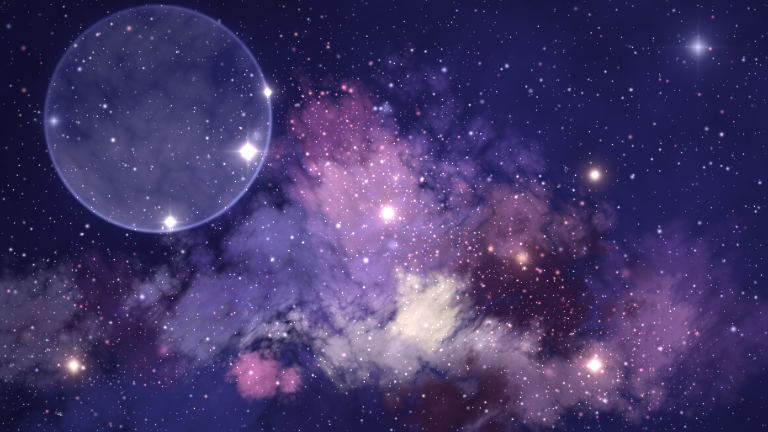
Give the GLSL for this background, as a Shadertoy shader.

```glsl
// Deep violet night sky: a translucent moon, billowing nebula clouds and scattered stars.

const vec2 MOON_CENTRE = vec2(0.366, 0.725);
const float MOON_RADIUS = 0.264;
const vec3 CREAM = vec3(1.0, 0.93, 0.76);
const vec3 AMBER = vec3(1.0, 0.66, 0.42);
const vec3 ROSE = vec3(0.90, 0.42, 0.62);
const vec3 ICE = vec3(0.66, 0.74, 0.92);

vec2 hash2(vec2 c) {
    return fract(sin(vec2(dot(c, vec2(127.1, 311.7)), dot(c, vec2(269.5, 183.3)))) * 43758.5);
}

// Squared distance to the nearest cell point
float cellular(vec2 p) {
    vec2 cell = floor(p), f = fract(p);
    float nearest = 2.0;
    for (int y = -1; y <= 1; y++)
        for (int x = -1; x <= 1; x++) {
            vec2 o = vec2(x, y);
            vec2 d = o + hash2(cell + o) - f;
            nearest = min(nearest, dot(d, d));
        }
    return nearest;
}

// Layered sines bend the domain
vec2 sway(vec2 p) {
    return p + 0.028 * sin(p.yx * vec2(9.0, 11.0) + vec2(1.0, 4.0))
             + 0.009 * sin(p.yx * vec2(29.0, 25.0) + vec2(2.0, 0.5))
             + 0.003 * sin(p.yx * vec2(71.0, 83.0) + vec2(0.3, 5.0));
}

// Puffy layered cells, centred on zero
float billow(vec2 p) {
    float sum = 0.0, amp = 0.5;
    for (int i = 0; i < 5; i++) {
        sum += amp * (0.24 - cellular(p));
        p = mat2(1.6, 1.2, -1.2, 1.6) * p + 3.7;
        amp *= 0.62;
    }
    return sum;
}

// Blends one ragged elliptical cloud over the colour
vec3 cloud(vec3 base, vec2 p, vec2 centre, vec2 radius, float puff, vec3 tint, float opacity) {
    float body = 1.0 - length((p - centre) / radius) + 2.4 * puff;
    return mix(base, tint * (1.0 + 0.8 * puff), opacity * smoothstep(-0.35, 0.65, body));
}

// One star in some cells of a grid
vec3 scatter(vec2 p, float scale, float chance, float radius, float warmth) {
    vec2 cell = floor(p * scale);
    vec2 pick = hash2(cell + scale), kind = hash2(cell + 71.3);
    vec2 d = (fract(p * scale) - 0.2 - 0.6 * hash2(cell + 19.7)) / scale;
    float size = max(radius * (0.6 + 0.6 * pick.y), 0.6 / iResolution.y);
    vec3 warm = mix(ROSE, AMBER, kind.y);
    vec3 tint = mix(mix(ICE, CREAM, kind.y), warm, step(kind.x, warmth));
    return tint * step(pick.x, chance) * exp(-dot(d, d) / (size * size)) * (0.2 + 0.7 * pick.y * pick.y);
}

// Bright star with halo and crossed rays
vec3 flare(vec2 p, vec2 centre, float size, vec3 tint, float rays) {
    vec2 d = abs(p - centre) / size;
    float r2 = dot(d, d);
    float cross4 = exp(-d.x * 8.0 - d.y * 0.9) + exp(-d.y * 8.0 - d.x * 0.9);
    return CREAM * 0.85 * exp(-r2 * 2.2) + tint * (0.32 * exp(-r2 * 0.3) + rays * cross4);
}

vec3 moon(vec3 base, vec2 p) {
    vec2 d = (p - MOON_CENTRE) / MOON_RADIUS;
    float r = length(d), soft = 2.0 / (MOON_RADIUS * iResolution.y);
    float disc = 1.0 - smoothstep(1.0 - soft, 1.0 + soft, r);
    float maria = billow(sway(p) * 5.0 + 2.0);
    float light = 0.34 + 0.10 * d.x - 0.30 * d.y + 1.1 * maria + 0.12 * r * r;
    vec3 face = mix(vec3(0.15, 0.15, 0.39), vec3(0.50, 0.47, 0.66), clamp(light, 0.0, 1.0));
    vec3 c = mix(base, face, 0.88 * disc);
    float rim = exp(-pow((r - 0.985) / 0.014, 2.0));
    c += vec3(0.13, 0.15, 0.20) * rim * (0.7 + 0.5 * dot(d, vec2(0.6, -0.6)));
    return c + vec3(0.03, 0.03, 0.08) * exp(-abs(r - 1.0) * 14.0);
}

vec3 nebula(vec3 c, vec2 p) {
    vec2 q = sway(p);
    float a = billow(q * 6.0), b = billow(q * 8.0 + 11.0);
    // Blue and lilac haze at the left
    c = cloud(c, p, vec2(0.42, 0.07), vec2(0.36, 0.20), 0.5 * a, vec3(0.20, 0.20, 0.50), 0.85);
    c = cloud(c, p, vec2(0.25, 0.25), vec2(0.24, 0.13), a, vec3(0.23, 0.13, 0.32), 0.7);
    c = cloud(c, p, vec2(0.06, 0.25), vec2(0.15, 0.11), b, vec3(0.40, 0.36, 0.54), 0.65);
    c = cloud(c, p, vec2(0.47, 0.28), vec2(0.15, 0.11), b, vec3(0.50, 0.46, 0.67), 0.7);
    // Main diagonal band
    c = cloud(c, p, vec2(0.86, 0.44), vec2(0.36, 0.30), a, vec3(0.31, 0.24, 0.53), 0.9);
    c = cloud(c, p, vec2(0.71, 0.42), vec2(0.20, 0.15), b, vec3(0.41, 0.37, 0.63), 0.75);
    c = cloud(c, p, vec2(0.80, 0.66), vec2(0.14, 0.13), b, vec3(0.46, 0.25, 0.48), 0.75);
    c = cloud(c, p, vec2(0.87, 0.53), vec2(0.15, 0.11), a, vec3(0.70, 0.51, 0.68), 0.8);
    c = cloud(c, p, vec2(0.95, 0.39), vec2(0.19, 0.17), b, vec3(0.55, 0.43, 0.68), 0.85);
    c = cloud(c, p, vec2(1.15, 0.45), vec2(0.19, 0.11), a, vec3(0.46, 0.30, 0.44), 0.8);
    // Violet bank and dark dust at the right
    c = cloud(c, p, vec2(1.57, 0.27), vec2(0.23, 0.18), 0.6 * a, vec3(0.34, 0.23, 0.51), 0.85);
    c = cloud(c, p, vec2(1.51, 0.25), vec2(0.12, 0.09), b, vec3(0.59, 0.41, 0.65), 0.75);
    c = cloud(c, p, vec2(1.24, 0.29), vec2(0.20, 0.15), b, vec3(0.18, 0.09, 0.22), 0.9);
    // Pale cumulus along the bottom
    c = cloud(c, p, vec2(1.24, 0.12), vec2(0.23, 0.10), a, vec3(0.52, 0.39, 0.56), 0.8);
    c = cloud(c, p, vec2(0.91, 0.19), vec2(0.25, 0.09), b, vec3(0.70, 0.63, 0.73), 0.9);
    c = cloud(c, p, vec2(1.00, 0.28), vec2(0.09, 0.08), a, vec3(0.89, 0.82, 0.78), 0.9);
    c = cloud(c, p, vec2(0.61, 0.13), vec2(0.08, 0.05), b, vec3(0.74, 0.43, 0.66), 0.85);
    c = cloud(c, p, vec2(0.78, 0.05), vec2(0.16, 0.08), a, vec3(0.13, 0.11, 0.31), 0.9);
    return cloud(c, p, vec2(1.06, 0.06), vec2(0.13, 0.10), b, vec3(0.19, 0.09, 0.21), 0.9);
}

void mainImage(out vec4 fragColor, in vec2 fragCoord) {
    vec2 p = fragCoord / iResolution.y, uv = fragCoord / iResolution.xy;
    vec3 c = mix(vec3(0.08, 0.07, 0.23), vec3(0.13, 0.12, 0.35), smoothstep(0.0, 0.8, uv.x));
    c = moon(nebula(c * (1.0 + 0.5 * billow(sway(p) * 3.0)), p), p);
    // Star dust gathers along the band and at the lower left
    vec2 axis = vec2(0.70, -0.62), start = vec2(0.74, 0.74);
    vec2 off = p - start - axis * clamp(dot(p - start, axis) / dot(axis, axis), 0.0, 1.0);
    float dust = exp(-dot(off, off) * 45.0) + 0.7 * exp(-dot(p - 0.2, p - 0.2) * 22.0);
    for (int i = 0; i < 5; i++) {
        float scale = 11.0 * pow(1.65, float(i));
        c += scatter(p, scale, 0.16 + 0.34 * dust, 0.0046 - 0.0008 * float(i), 0.15 + 0.6 * dust);
    }
    c += 0.5 * scatter(p + 0.37, 13.0, 0.4 * dust, 0.011, 0.8);
    // Leading stars
    c += flare(p, vec2(0.574, 0.650), 0.026, CREAM, 0.5) + flare(p, vec2(0.394, 0.486), 0.016, CREAM, 0.5);
    c += flare(p, vec2(1.377, 0.155), 0.022, AMBER, 0.3) + flare(p, vec2(0.171, 0.153), 0.022, AMBER, 0.3);
    c += flare(p, vec2(1.377, 0.595), 0.018, AMBER, 0.1) + flare(p, vec2(0.898, 0.507), 0.018, AMBER, 0.1);
    c += 0.6 * flare(p, vec2(1.616, 0.891), 0.030, ICE, 0.4) + 0.5 * flare(p, vec2(0.125, 0.72), 0.015, ICE, 0.5);
    c += 0.9 * flare(p, vec2(0.62, 0.787), 0.013, CREAM, 0.3) + 0.6 * flare(p, vec2(1.208, 0.403), 0.02, AMBER, 0.1);
    // Darker corners
    vec2 edge = uv - 0.5;
    fragColor = vec4(clamp(c * (1.03 - 0.65 * dot(edge, edge)), 0.0, 1.0), 1.0);
}
```
